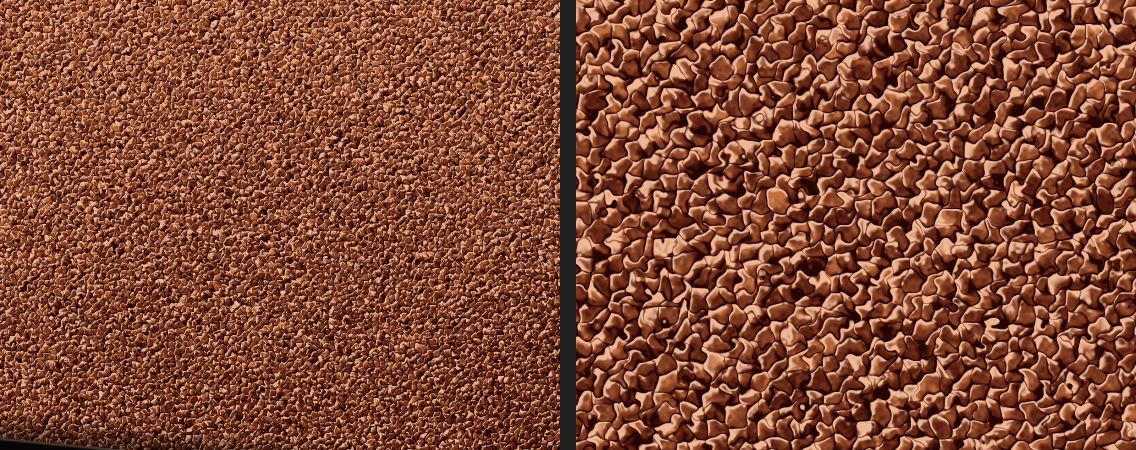
Left: the whole. Right: its middle third, enlarged.
Give the GLSL for this texture, as a WebGL 1 fragment shader.

```glsl
precision highp float;
// Rust-coloured boucle upholstery: tightly packed yarn loops under raking light.
uniform vec2 u_resolution;

float hash(vec2 p) {
  p = fract(p * vec2(0.1031, 0.1137));
  p += dot(p, p.yx + 33.33);
  return fract((p.x + p.y) * p.x * 17.17);
}

vec2 hash2(vec2 p) {
  return vec2(hash(p), hash(p + 57.3));
}

float noise(vec2 p) {
  vec2 i = floor(p), f = fract(p);
  f = f * f * (3.0 - 2.0 * f);
  return mix(mix(hash(i), hash(i + vec2(1, 0)), f.x),
             mix(hash(i + vec2(0, 1)), hash(i + vec2(1, 1)), f.x), f.y);
}

// Nearest yarn loop: xy = offset from its centre, z = gap to the next, w = id.
vec4 yarnLoop(vec2 p) {
  vec2 cell = floor(p), offset = vec2(0.0);
  float nearest = 9.0, second = 9.0, id = 0.0;
  for (int j = -1; j <= 1; j++) {
    for (int i = -1; i <= 1; i++) {
      vec2 c = cell + vec2(float(i), float(j));
      vec2 d = p - c - 0.1 - 0.8 * hash2(c + 11.0);
      float turn = 6.2832 * hash(c + 91.7);
      vec2 axis = vec2(cos(turn), sin(turn));
      float dist = length(vec2(dot(d, axis) * 0.8, dot(d, vec2(-axis.y, axis.x)) * 1.2));
      if (dist < nearest) {
        second = nearest;
        nearest = dist;
        offset = d;
        id = hash(c + 23.1);
      } else {
        second = min(second, dist);
      }
    }
  }
  return vec4(offset, second - nearest, id);
}

// Near black through deep brown and russet to orange.
vec3 yarnColor(float t) {
  vec3 c = mix(vec3(0.14, 0.02, 0.01), vec3(0.35, 0.115, 0.06), smoothstep(0.0, 0.34, t));
  c = mix(c, vec3(0.50, 0.235, 0.13), smoothstep(0.3, 0.62, t));
  return mix(c, vec3(0.75, 0.43, 0.25), smoothstep(0.58, 0.95, t));
}

vec3 fabric(vec2 uv, float aspect) {
  vec2 p = uv * vec2(aspect, 1.0) * 82.0 + 40.0;
  // Curl the outlines so that loops look twisted instead of cut.
  vec2 curl = vec2(noise(p * 1.7), noise(p * 1.7 + 71.0)) - 0.5;
  vec4 yarn = yarnLoop(p + 0.75 * curl);
  float fibre = noise(p * 2.6 + 2.0 * curl + 19.0) - 0.5;
  float fuzz = noise(p * 4.7 + 43.0) - 0.5;
  float patches = noise(p * vec2(0.2, 0.05)) - 0.5;

  // Broad light falls from the upper left.
  float sheen = 0.22 * (uv.y - 0.5) - 0.07 * (uv.x - 0.5) + 0.07 * patches;
  float facing = dot(yarn.xy, vec2(-0.66, 0.75));
  float shade = 1.0 - smoothstep(-0.3, 0.15, facing);
  float crease = 1.0 - smoothstep(0.03, 0.34, yarn.z);
  float tone = 0.58 + sheen + 0.3 * facing + 0.28 * (yarn.w - 0.5) + 0.5 * fibre + 0.25 * fuzz
             - crease * mix(0.1, 0.62, shade);

  // Thin, broken pale crescents along the lit rim of each loop.
  float rim = smoothstep(0.0, 0.09, yarn.z) * (1.0 - smoothstep(0.24, 0.55, yarn.z));
  float glint = rim * smoothstep(0.02, 0.27, facing + 0.35 * fibre + 0.3 * fuzz + 0.5 * sheen);
  vec3 color = mix(yarnColor(tone), vec3(0.95, 0.74, 0.61), 0.95 * glint);

  // Cushion edge turning into shadow at the lower left.
  float edge = uv.y - 0.027 + 0.12 * uv.x;
  color *= mix(0.6, 1.0, smoothstep(0.0, 0.07, edge));
  vec3 below = mix(vec3(0.04, 0.02, 0.02), vec3(0.27, 0.22, 0.19),
                   smoothstep(-0.008, -0.002, edge));
  return mix(below, color, smoothstep(-0.002, 0.002, edge));
}

void main() {
  float aspect = u_resolution.x / u_resolution.y;
  vec3 sum = vec3(0.0);
  // Four samples per pixel smooth the edges.
  for (int j = 0; j < 2; j++) {
    for (int i = 0; i < 2; i++) {
      vec2 shift = vec2(float(i), float(j)) * 0.5 - 0.25;
      sum += fabric((gl_FragCoord.xy + shift) / u_resolution, aspect);
    }
  }
  gl_FragColor = vec4(sum * 0.25, 1.0);
}
```
